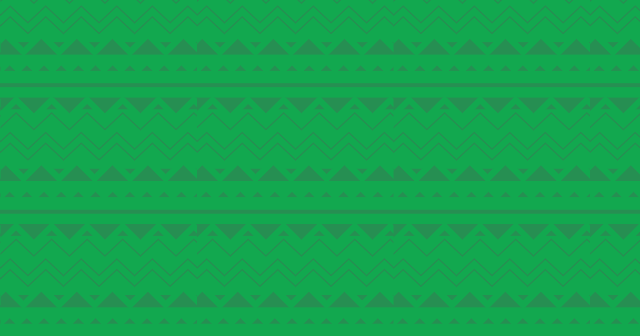
This pattern is drawn by a WebGL 2 fragment shader. Its source:

```glsl
#version 300 es
precision highp float;

#define CANVAS vec2(768.0, 404.0)  // design units across and down
#define TILE vec2(235.8, 152.0)    // repeat size
#define TILE_TOP 95.0              // where a repeat starts, from the top
#define PITCH 42.65                // spacing of large motifs
#define SMALL_PITCH 20.6           // spacing of the small triangle row
#define BIG 18.9                   // large triangle height
#define SMALL 6.5                  // small triangle height
#define ZIGZAG_HEIGHT 20.0
#define LINE_WIDTH 1.6
#define BAR_WIDTH 4.8

uniform vec2 u_resolution;
out vec4 fragColor;

const vec3 GREEN = vec3(0.07, 0.66, 0.31);
const vec3 DARK_GREEN = vec3(0.15, 0.56, 0.32);

// Distance to the nearest of a row of evenly spaced centres
float fold(float x, float center, float pitch) {
    return abs(mod(x - center + 0.5 * pitch, pitch) - 0.5 * pitch);
}

// Right-angled triangle; depth runs from apex to base
float triangle(float x, float depth, float height) {
    return max((x - depth) * 0.7071, depth - height);
}

float zigzag(float x, float y, float peak) {
    float slope = ZIGZAG_HEIGHT / (0.5 * PITCH);
    return abs(y - peak - x * slope) / length(vec2(1.0, slope)) - 0.5 * LINE_WIDTH;
}

// Signed distance to all motifs of one repeat, y pointing down
float motifs(vec2 p) {
    float upper = fold(p.x, 19.3, PITCH);
    float middle = fold(p.x, 12.2, PITCH);
    float lower = fold(p.x, 6.9, PITCH);
    float small = fold(p.x, 11.6, SMALL_PITCH);

    // Solid bar
    float d = abs(p.y - 102.5) - 0.5 * BAR_WIDTH;

    // Hanging triangles with small ones between
    d = min(d, triangle(0.5 * PITCH - upper, 117.3 + BIG - p.y, BIG));
    d = min(d, triangle(upper, p.y - 125.0, SMALL));

    // Single and double zigzags
    d = min(d, zigzag(upper, p.y, 135.8));
    d = min(d, zigzag(middle, p.y, 159.4));
    d = min(d, zigzag(middle, p.y, 172.2));

    // Standing triangles with small ones between
    d = min(d, triangle(lower, p.y - 217.6 + BIG, BIG));
    d = min(d, triangle(0.5 * PITCH - lower, 202.8 + SMALL - p.y, SMALL));

    // Row of small triangles
    return min(d, triangle(small, p.y - 230.6, SMALL));
}

float ink(vec2 p, float pixel) {
    return smoothstep(0.5 * pixel, -0.5 * pixel, motifs(p));
}

void main() {
    vec2 uv = gl_FragCoord.xy / u_resolution;
    vec2 p = vec2(uv.x, 1.0 - uv.y) * CANVAS;
    float pixel = CANVAS.x / u_resolution.x;

    // Repeat the tile
    p.x = mod(p.x, TILE.x);
    p.y = TILE_TOP + mod(p.y - TILE_TOP, TILE.y);

    // Soften the cut where one repeat meets the next
    float seam = smoothstep(0.0, pixel, p.x);
    float amount = mix(ink(p + vec2(TILE.x, 0.0), pixel), ink(p, pixel), seam);

    fragColor = vec4(mix(GREEN, DARK_GREEN, amount), 1.0);
}
```
